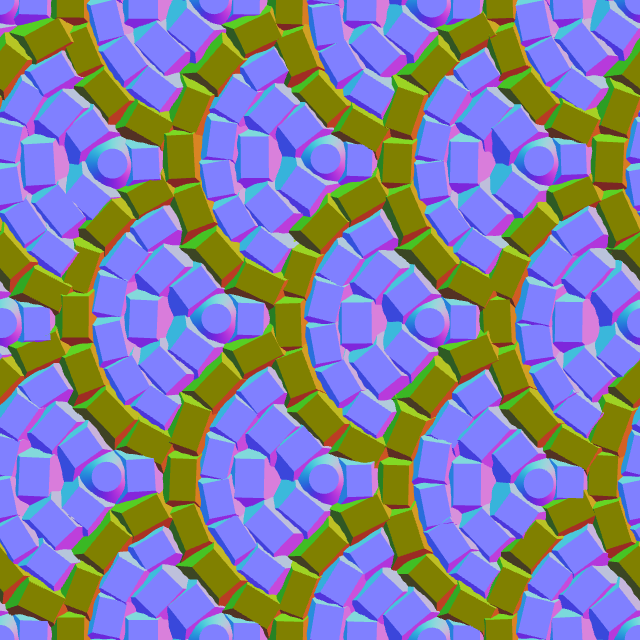
Write a three.js fragment shader that draws this texture map.

```glsl
// Normal map of fan-laid cobbles: staggered fans opening left, each edged by an olive arc.
// Every stone is a flat-topped block with sloped sides; the tallest block wins at a point,
// and the direction of its side becomes the colour. Olive stones have blue inverted.
varying vec2 vUv;

#define FANS_ACROSS 3.0
#define ROW_STEP 0.75
#define FAN_JITTER 0.035
#define STONE_JITTER 0.022
#define TURN_JITTER 0.13
#define SIZE_JITTER 0.12
#define TOP_JITTER 0.012
#define WOBBLE 0.0035
#define SLOPE 0.7
#define DISC_RADIUS 0.07

vec3 hash3(vec3 seed) {
  vec3 h = fract(seed * vec3(0.1031, 0.1137, 0.0973) + 0.17);
  h += dot(h, h.yzx + 19.19);
  return fract((h.xxy + h.yzz) * h.zyx);
}

// Layered sines that make the seams between stones uneven
float seamWobble(vec2 d, float phase) {
  return WOBBLE * (sin(d.x * 44.0 + phase) + sin(d.y * 51.0 + phase * 1.7)
    + 0.5 * sin((d.x - d.y) * 83.0 + phase));
}

// surface holds height, side direction (x, y) and olive flag
void place(inout vec4 surface, float outside, vec2 side, float top, float wobble, float olive) {
  float height = top - max(outside, 0.0) - wobble * step(0.0, outside);
  if (height > surface.x) surface = vec4(height, side * step(0.0, outside), olive);
}

// One arc of stones around the fan origin
void arc(inout vec4 surface, vec2 p, vec2 fan, float count, float radius,
         float stepAngle, vec2 halfSize, float olive) {
  for (int i = 0; i < 7; i++) {
    float k = float(i);
    if (k >= count) break;
    vec3 seed = vec3(fan * 7.0 + 3.0, k * 5.0 + radius * 61.0 + 40.0);
    vec3 r = hash3(seed) - 0.5;
    vec3 s = hash3(seed.zxy + 11.0) - 0.5;

    float angle = (k - 0.5 * (count - 1.0)) * stepAngle;
    vec2 d = p + radius * vec2(cos(angle), sin(angle)) - r.xy * STONE_JITTER;
    if (dot(d, d) > 0.07) continue;

    angle += r.z * TURN_JITTER;
    vec2 inward = vec2(cos(angle), sin(angle));
    vec2 along = vec2(-inward.y, inward.x);
    vec2 q = vec2(dot(d, inward), dot(d, along));
    vec2 edge = abs(q) - halfSize * (1.0 + s.xy * SIZE_JITTER);
    vec2 side = edge.x > edge.y ? inward * sign(q.x) : along * sign(q.y);
    place(surface, max(edge.x, edge.y), side, s.z * TOP_JITTER,
          seamWobble(d, r.x * 40.0), olive);
  }
}

// All the stones of one fan
void fanStones(inout vec4 surface, vec2 p, vec2 fan) {
  arc(surface, p, fan, 7.0, 0.668, 0.362, vec2(0.063, 0.097), 1.0);
  arc(surface, p, fan, 6.0, 0.502, 0.390, vec2(0.064, 0.085), 0.0);
  arc(surface, p, fan, 3.0, 0.340, 0.730, vec2(0.068, 0.094), 0.0);
  arc(surface, p, fan, 2.0, 0.182, 1.850, vec2(0.067, 0.084), 0.0);
  arc(surface, p, fan, 1.0, -0.155, 0.0, vec2(0.062, 0.075), 0.0);
  // Round stone at the hub
  float reach = length(p);
  place(surface, reach - DISC_RADIUS, p / max(reach, 0.001), 0.012, 0.0, 0.0);
}

vec3 cobbles(vec2 p) {
  vec4 surface = vec4(-9.0, 0.0, 0.0, 0.0);
  for (int j = 0; j < 2; j++) {
    float row = floor(p.y / ROW_STEP) + float(j);
    float stagger = 0.5 * mod(row, 2.0);
    for (int i = 0; i < 2; i++) {
      float column = ceil(p.x - 0.35 - stagger) + float(i);
      vec2 fan = vec2(mod(column, FANS_ACROSS), mod(row, FANS_ACROSS / ROW_STEP));
      vec2 shift = (hash3(vec3(fan, 5.0)).xy - 0.5) * FAN_JITTER + vec2(0.015, 0.0);
      vec2 local = p - vec2(column + stagger, row * ROW_STEP) - shift;
      if (local.x > -1.0) fanStones(surface, local, fan);
    }
  }
  // Pack the normal as a colour
  vec2 tilt = surface.yz * SLOPE;
  float blue = 0.5 + 0.5 * sqrt(1.0 - dot(tilt, tilt));
  return vec3(0.5 + 0.5 * tilt, mix(blue, 1.0 - blue, surface.w));
}

void main() {
  // Four rotated samples smooth the edges
  vec2 footprint = fwidth(vUv);
  vec3 colour = vec3(0.0);
  vec2 offset = vec2(0.375, 0.125);
  for (int i = 0; i < 4; i++) {
    colour += 0.25 * cobbles((vUv + offset * footprint) * FANS_ACROSS);
    offset = vec2(-offset.y, offset.x);
  }
  gl_FragColor = vec4(colour, 1.0);
}
```
